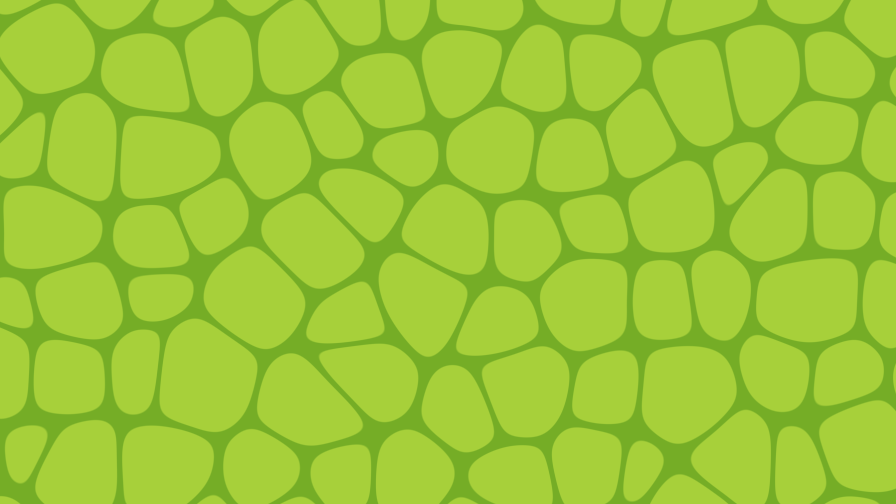
Reproduce this pattern procedurally as a WebGL 1 fragment shader.

```glsl
precision highp float;
// Rounded green stones, packed like scales and parted by darker gaps.
// A weighted Voronoi diagram of jittered sites gives cells of mixed size;
// a smooth minimum of the distances to their sides rounds the corners.

uniform vec2 u_resolution;

const vec3 STONE_COLOR = vec3(0.653, 0.814, 0.228);
const vec3 GAP_COLOR = vec3(0.459, 0.680, 0.149);
const float ROWS = 6.4;           // stones per canvas height
const float JITTER = 0.66;        // scatter of the sites, in cells
const float ROW_SHIFT = 0.5;      // offset of every other row
const float SIZE_SPREAD = 0.32;   // variety of the stone sizes
const float HALF_GAP = 0.030;     // least half width of a gap
const float SHARPNESS = 11.0;     // higher means tighter corners
const float BEND = 0.13;          // waviness of the sides
const float BEND_FREQUENCY = 1.2;
const float EDGE_PIXELS = 0.75;   // half width of the smoothed edge

vec3 hash3(vec2 p) {
  vec3 q = fract(p.xyx * vec3(0.1031, 0.1030, 0.0973));
  q += dot(q, q.yxz + 33.33);
  return fract((q.xxy + q.yzz) * q.zyx);
}

vec2 smoothNoise(vec2 p) {
  vec2 cell = floor(p);
  vec2 f = fract(p);
  f = f * f * (3.0 - 2.0 * f);
  vec2 low = mix(hash3(cell).xy, hash3(cell + vec2(1.0, 0.0)).xy, f.x);
  vec2 high = mix(hash3(cell + vec2(0.0, 1.0)).xy, hash3(cell + 1.0).xy, f.x);
  return mix(low, high, f.y) - 0.5;
}

// Site position in xy, weight of its stone in z
vec3 siteOf(vec2 cell) {
  vec3 h = hash3(cell + 47.0);
  vec2 shift = vec2(ROW_SHIFT * (mod(cell.y, 2.0) - 0.5), 0.0);
  return vec3(cell + 0.5 + shift + JITTER * (h.xy - 0.5), SIZE_SPREAD * h.z);
}

float weightedDistance(vec2 p, vec3 site) {
  vec2 d = p - site.xy;
  return dot(d, d) - site.z;
}

// Distance to the rounded outline, positive inside a stone
float stoneDistance(vec2 p) {
  // Find the stone that owns this point
  vec2 base = floor(p);
  vec2 ownCell = base;
  float ownDistance = 100.0;
  for (int y = -2; y <= 2; y++) {
    for (int x = -2; x <= 2; x++) {
      vec2 cell = base + vec2(float(x), float(y));
      float d = weightedDistance(p, siteOf(cell));
      if (d < ownDistance) {
        ownDistance = d;
        ownCell = cell;
      }
    }
  }

  // Blend the distances to all of its sides
  vec2 ownSite = siteOf(ownCell).xy;
  float sum = 0.0;
  for (int y = -2; y <= 2; y++) {
    for (int x = -2; x <= 2; x++) {
      if (x == 0 && y == 0) continue;
      vec3 site = siteOf(ownCell + vec2(float(x), float(y)));
      float side = (weightedDistance(p, site) - ownDistance)
                 / (2.0 * max(distance(site.xy, ownSite), 0.1));
      sum += exp(-SHARPNESS * side);
    }
  }
  return -log(sum) / SHARPNESS - HALF_GAP;
}

void main() {
  float pixel = ROWS / u_resolution.y;
  vec2 p = gl_FragCoord.xy * pixel;
  p += BEND * smoothNoise(p * BEND_FREQUENCY + 9.0);

  float edge = EDGE_PIXELS * pixel;
  float stone = smoothstep(-edge, edge, stoneDistance(p));
  gl_FragColor = vec4(mix(GAP_COLOR, STONE_COLOR, stone), 1.0);
}
```
